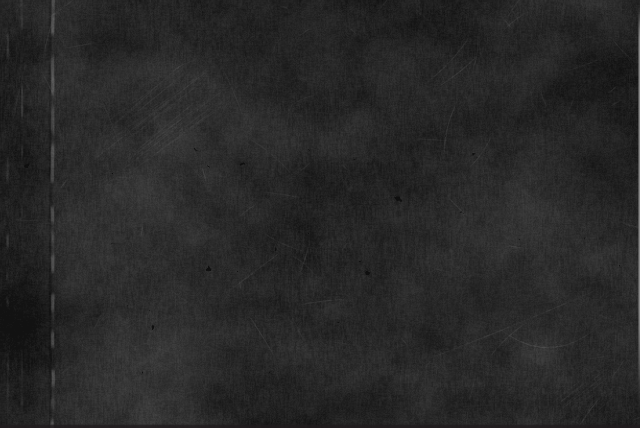
Give the GLSL for this texture, as a Shadertoy shader.

```glsl
// Worn black book cover: dark woven cloth with a rubbed hinge, scratches and specks.
#define BASE_GREY 0.148
#define CLOUD_CONTRAST 0.185
#define MOTTLE_CONTRAST 0.070
#define WEAVE_CONTRAST 0.034
#define GRAIN_CONTRAST 0.046
#define SCRATCH_COUNT 190
#define SCRATCH_LIGHT 0.062
#define BUNDLE_COUNT 20
#define SPECK_COUNT 34
#define HINGE_X 0.123
#define HINGE_LIGHT 0.16

float hash(vec2 p) {
    vec3 q = fract(vec3(p.xyx) * 0.1031);
    q += dot(q, q.yzx + 33.33);
    return fract((q.x + q.y) * q.z);
}

float noise(vec2 p) {
    vec2 i = floor(p), f = fract(p);
    f = f * f * (3.0 - 2.0 * f);
    return mix(mix(hash(i), hash(i + vec2(1, 0)), f.x),
               mix(hash(i + vec2(0, 1)), hash(i + vec2(1, 1)), f.x), f.y);
}

float fbm(vec2 p) {
    float sum = 0.0, amp = 0.5;
    for (int i = 0; i < 5; i++) {
        sum += amp * noise(p);
        p = mat2(1.6, 1.2, -1.2, 1.6) * p + 7.3;
        amp *= 0.5;
    }
    return sum;
}

// Soft round glow, 1 at its centre
float glow(vec2 p, vec2 centre, vec2 size) {
    vec2 d = (p - centre) / size;
    return exp(-dot(d, d));
}

// Thin tapered line with a slight bend
float scratch(vec2 p, vec2 centre, float angle, float halfLen, float bend) {
    vec2 dir = vec2(cos(angle), sin(angle)), d = p - centre;
    float along = dot(d, dir) / halfLen;
    float across = dot(d, vec2(-dir.y, dir.x)) - bend * halfLen * along * along;
    float taper = 1.0 - smoothstep(0.4, 1.0, abs(along));
    return taper * (1.0 - smoothstep(0.0003, 0.0026, abs(across)));
}

float scatteredScratches(vec2 p, float aspect) {
    float sum = 0.0;
    for (int i = 0; i < SCRATCH_COUNT; i++) {
        float k = float(i);
        vec2 centre = vec2(hash(vec2(k, 1.0)) * aspect, hash(vec2(k, 2.0)));
        float size = hash(vec2(k, 4.0));
        float angle = 3.1416 * hash(vec2(k, 3.0));
        float bend = 0.3 * (hash(vec2(k, 5.0)) - 0.5);
        float strength = 0.2 + 0.7 * pow(hash(vec2(k, 6.0)), 3.0);
        sum += strength * scratch(p, centre, angle, 0.012 + 0.09 * size * size, bend);
    }
    return sum;
}

// Parallel scuffs running up to the right
float scuffBundle(vec2 p, vec2 centre, float spread, float halfLen, float seed) {
    float sum = 0.0;
    for (int i = 0; i < BUNDLE_COUNT; i++) {
        vec2 k = vec2(float(i), seed);
        vec2 jitter = vec2(hash(k), hash(k + 50.0)) - 0.5;
        float angle = 0.68 + 0.12 * (hash(k + 90.0) - 0.5);
        sum += (0.2 + 0.4 * hash(k + 70.0))
             * scratch(p, centre + spread * jitter, angle, halfLen * (0.5 + 0.6 * hash(k + 30.0)), 0.0);
    }
    return sum;
}

float specks(vec2 p, float aspect) {
    float cover = 0.0;
    vec2 wobble = 0.011 * (vec2(noise(p * 130.0), noise(p * 130.0 + 40.0)) - 0.5);
    for (int i = 0; i < SPECK_COUNT; i++) {
        float k = float(i);
        vec2 centre = vec2(aspect * hash(vec2(k, 11.0)), 0.1 + 0.6 * hash(vec2(k, 12.0)));
        float radius = 0.0008 + 0.0055 * pow(hash(vec2(k, 13.0)), 3.0);
        float d = length(p + wobble - centre) - radius;
        cover = max(cover, 1.0 - smoothstep(-0.001, 0.002, d));
    }
    return cover;
}

// Broken vertical rubbed line
float rubbedLine(vec2 p, float x, float width, float gaps) {
    float drift = 0.004 * (noise(vec2(x * 90.0, p.y * 9.0)) - 0.5);
    float dash = smoothstep(gaps - 0.25, gaps + 0.25, noise(vec2(x * 300.0, p.y * 34.0)));
    return dash * (1.0 - smoothstep(0.3 * width, width, abs(p.x - x - drift)));
}

void mainImage(out vec4 fragColor, in vec2 fragCoord) {
    vec2 p = fragCoord / iResolution.y;
    float aspect = iResolution.x / iResolution.y;

    // Cloudy wear and broad shading
    float grey = BASE_GREY + CLOUD_CONTRAST * (fbm(p * vec2(3.0, 3.8) + 4.0) - 0.485);
    grey += MOTTLE_CONTRAST * (fbm(p * 18.0) - 0.485);
    grey += 0.024 * glow(p, vec2(0.52, 0.45), vec2(0.4, 0.38));
    grey += 0.026 * glow(p, vec2(0.78, 0.66), vec2(0.09, 0.06));
    grey += 0.030 * glow(p, vec2(1.3, 0.31), vec2(0.025, 0.02));
    grey -= 0.022 * glow(p, vec2(1.0, 0.74), vec2(0.2, 0.1));
    grey -= 0.034 * (1.0 - smoothstep(0.06, 0.18, p.x));
    grey -= 0.026 * smoothstep(aspect - 0.25, aspect, p.x);

    // Cloth threads and grain, stronger in rubbed patches
    float rub = 0.6 + 0.8 * noise(p * 7.0 + 3.0);
    grey += rub * WEAVE_CONTRAST * (noise(p * vec2(310.0, 70.0)) - 0.5);
    grey += 0.6 * WEAVE_CONTRAST * (noise(p * vec2(80.0, 320.0)) - 0.5);
    grey += GRAIN_CONTRAST * (noise(p * 410.0) - 0.5);

    // Scratches, scuffs and one long curved mark
    float marks = scatteredScratches(p, aspect);
    marks += scuffBundle(p, vec2(0.37, 0.73), 0.15, 0.16, 21.0);
    marks += 0.8 * scuffBundle(p, vec2(1.37, 0.07), 0.07, 0.09, 22.0);
    marks += 0.6 * scratch(p, vec2(1.2, 0.24), 0.39, 0.27, 0.02);
    marks += scratch(p, vec2(1.28, 0.188), 0.0, 0.13, 0.45);
    grey += SCRATCH_LIGHT * marks * (0.4 + 0.9 * noise(p * 60.0));

    // Hinge crease and fainter lines beside it
    grey -= 0.035 * (1.0 - smoothstep(0.001, 0.006, abs(p.x - HINGE_X + 0.005)));
    grey += HINGE_LIGHT * rubbedLine(p, HINGE_X, 0.006, 0.40);
    grey += 0.6 * HINGE_LIGHT * rubbedLine(p, 0.018, 0.004, 0.68);
    grey += 0.5 * HINGE_LIGHT * rubbedLine(p, 0.051, 0.004, 0.72);

    grey = mix(max(grey, 0.07), 0.05, 0.9 * specks(p, aspect));

    // Pale right edge and dark plum bottom edge
    float rightEdge = smoothstep(aspect - 0.006, aspect - 0.001, p.x) * smoothstep(0.02, 0.3, p.y);
    grey = mix(grey, 0.58, 0.9 * rightEdge * (1.0 - smoothstep(0.9, 1.0, p.y)));
    float bottomEdge = 1.0 - smoothstep(0.005, 0.010, p.y);
    vec3 color = mix(vec3(grey), vec3(0.125, 0.105, 0.115), 0.8 * bottomEdge);
    fragColor = vec4(color, 1.0);
}
```
